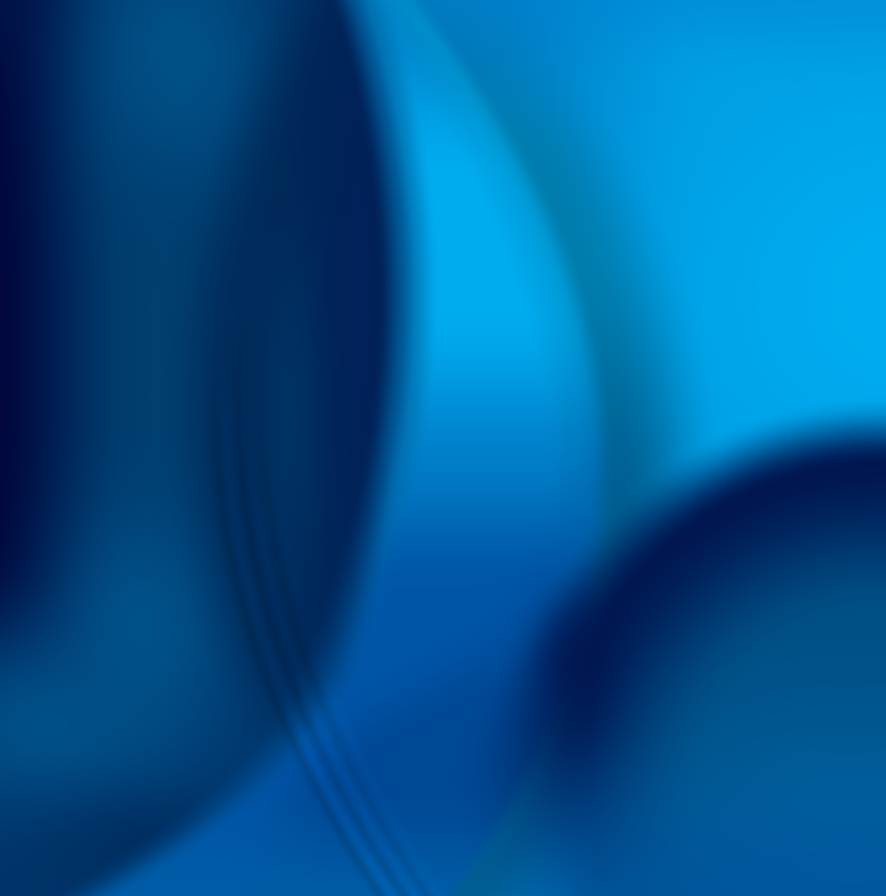
Write a Shadertoy shader that draws this background.

```glsl
// Abstract blue backdrop: a glowing crescent between a dark curved veil on the
// left, a cyan field on the upper right and a shaded hill on the lower right.
// Soft parabolic and circular edges are layered over gradients and glows.

// Elliptical soft spot, 1 at its centre
float glow(vec2 p, vec2 centre, vec2 radius) {
    vec2 q = (p - centre) / radius;
    return exp(-dot(q, q));
}

// Smooth step from 0 to 1 centred on d = 0
float soft(float d, float halfWidth) {
    return smoothstep(-halfWidth, halfWidth, d);
}

// Cyan field, shaded teal beside the crescent
vec3 cyanField(vec2 p, float fromRim) {
    vec3 c = mix(vec3(0.0, 0.46, 0.74), vec3(0.0, 0.61, 0.88), smoothstep(0.48, 0.82, p.x));
    c = mix(c, vec3(0.0, 0.675, 0.94), glow(p, vec2(1.02, 0.67), vec2(0.26, 0.24)));
    c = mix(c, vec3(0.0, 0.51, 0.82), 0.6 * smoothstep(0.9, 1.04, p.y));
    vec3 teal = mix(vec3(0.0, 0.37, 0.57), vec3(0.0, 0.49, 0.68), smoothstep(0.42, 0.72, p.y));
    float shade = 1.0 - smoothstep(0.015, 0.14, fromRim);
    return mix(c, teal, shade * (1.0 - 0.85 * smoothstep(0.8, 1.0, p.y)));
}

// Bright crescent: cyan above, royal blue below, teal rim on the right
vec3 crescent(vec2 p, float fromRim) {
    vec3 c = mix(vec3(0.0, 0.335, 0.655), vec3(0.0, 0.49, 0.78), smoothstep(0.34, 0.5, p.y));
    c = mix(c, vec3(0.0, 0.67, 0.935), smoothstep(0.46, 0.66, p.y));
    c = mix(c, vec3(0.0, 0.5, 0.78), smoothstep(0.8, 1.0, p.y));
    vec3 rim = mix(vec3(0.0, 0.36, 0.63), vec3(0.0, 0.57, 0.79), smoothstep(0.35, 0.7, p.y));
    c = mix(c, rim, 0.45 * soft(fromRim + 0.045, 0.025) + 0.4 * soft(fromRim + 0.015, 0.015));
    // Diagonal shadow and the pale floor below it
    float diagonal = p.y - 0.17 - 0.52 * (p.x - 0.36);
    c = mix(c, vec3(0.0, 0.27, 0.565), 0.85 * soft(-diagonal, 0.06) * smoothstep(0.34, 0.5, p.x + 0.1));
    return mix(c, vec3(0.0, 0.36, 0.65), 1.0 - smoothstep(-0.02, 0.13, p.y));
}

// Hill: navy crest fading inward to steel blue
vec3 hillColour(vec2 p, float d) {
    vec3 c = mix(vec3(0.0, 0.085, 0.315), vec3(0.0, 0.305, 0.51), smoothstep(0.03, 0.21, -d));
    c = mix(c, vec3(0.0, 0.39, 0.635), glow(p, vec2(0.96, 0.03), vec2(0.25, 0.18)));
    return mix(c, vec3(0.0, 0.335, 0.61), 0.9 * (1.0 - smoothstep(-0.02, 0.2, p.y)));
}

// Veil: navy with pale clouds and a darker inner lens
vec3 veilColour(vec2 p, float fromInner) {
    vec3 c = mix(vec3(0.0, 0.02, 0.23), vec3(0.0, 0.19, 0.39), smoothstep(-0.02, 0.15, p.x));
    c = mix(c, vec3(0.0, 0.2, 0.41), 1.0 - smoothstep(0.15, 0.4, p.y));
    c = mix(c, vec3(0.0, 0.1, 0.31), 0.5 * smoothstep(0.84, 1.04, p.y) * (1.0 - smoothstep(0.0, 0.1, p.x)));
    c = mix(c, vec3(0.0, 0.33, 0.545), 0.95 * glow(p, vec2(0.2, 0.93), vec2(0.11, 0.17)));
    c = mix(c, vec3(0.0, 0.26, 0.45), 0.8 * glow(p, vec2(0.18, 0.61), vec2(0.08, 0.25)));
    c = mix(c, vec3(0.0, 0.33, 0.55), 0.9 * glow(p, vec2(0.16, 0.3), vec2(0.1, 0.14)));
    c = mix(c, vec3(0.0, 0.32, 0.54), 0.9 * glow(p, vec2(0.05, 0.19), vec2(0.15, 0.1)));
    c = mix(c, vec3(0.0, 0.17, 0.37), 0.8 * glow(p, vec2(0.17, 0.055), vec2(0.12, 0.06)));
    // Inner lens and its lit middle
    float lens = soft(fromInner + 0.015, 0.06);
    c = mix(c, vec3(0.0, 0.145, 0.325), 0.9 * lens * smoothstep(0.1, 0.3, p.y));
    c = mix(c, vec3(0.0, 0.215, 0.41), 0.85 * glow(p, vec2(0.335, 0.54), vec2(0.045, 0.19)));
    return mix(c, vec3(0.0, 0.125, 0.35), 0.9 * glow(p, vec2(0.405, 0.68), vec2(0.055, 0.42)));
}

void mainImage(out vec4 fragColor, in vec2 fragCoord) {
    vec2 p = fragCoord / iResolution.xy;

    // Signed horizontal offsets from the three long curves
    float rimY = p.y - 0.47;
    float fromRim = p.x - 0.681 + 0.77 * rimY * rimY;
    float veilY = p.y - 0.67;
    float tail = max(0.0, -veilY - 0.42);
    float fromVeil = p.x - 0.458 + 0.5 * veilY * veilY + 2.2 * tail * tail;
    float innerY = p.y - 0.55;
    float fromInner = p.x - 0.25 - 0.62 * innerY * innerY;

    // Crescent over the cyan field
    vec3 c = mix(crescent(p, fromRim), cyanField(p, fromRim), soft(fromRim, 0.014));

    // Hill, blurrier toward its foot
    float hill = length(p - vec2(1.0, 0.11)) - 0.41;
    float foot = 1.0 - smoothstep(0.1, 0.35, p.y);
    c = mix(c, hillColour(p, hill), soft(-hill, 0.04 + 0.045 * foot));
    c = mix(c, vec3(0.0, 0.08, 0.31), 0.65 * glow(p, vec2(0.65, 0.265), vec2(0.045, 0.07)));

    // Translucent outer fold, then the veil itself
    float low = 1.0 - smoothstep(0.2, 0.55, p.y);
    float fold = (1.0 - soft(fromVeil - 0.022, 0.017)) * (1.0 - 0.85 * low);
    c = mix(c, vec3(0.0, 0.42, 0.66), 0.75 * fold);
    float veil = 1.0 - soft(fromVeil + 0.014 - 0.012 * low, 0.018 + 0.025 * low);
    float step2 = 1.0 - soft(fromVeil - 0.005, 0.008 + 0.03 * low);
    c = mix(c, vec3(0.0, 0.3, 0.55), 0.6 * step2);
    c = mix(c, veilColour(p, fromInner), veil);

    // Faint folds along the inner curve
    float lower = 1.0 - smoothstep(0.4, 0.68, p.y);
    for (int i = 0; i < 3; i++) {
        float k = float(i);
        float d = fromInner - 0.026 * k + 0.008;
        float crease = exp(-d * d / 0.00005) - 0.6 * exp(-pow(d - 0.014, 2.0) / 0.00008);
        c *= 1.0 - (0.11 - 0.025 * k) * crease * lower;
    }
    fragColor = vec4(clamp(c, 0.0, 1.0), 1.0);
}
```
